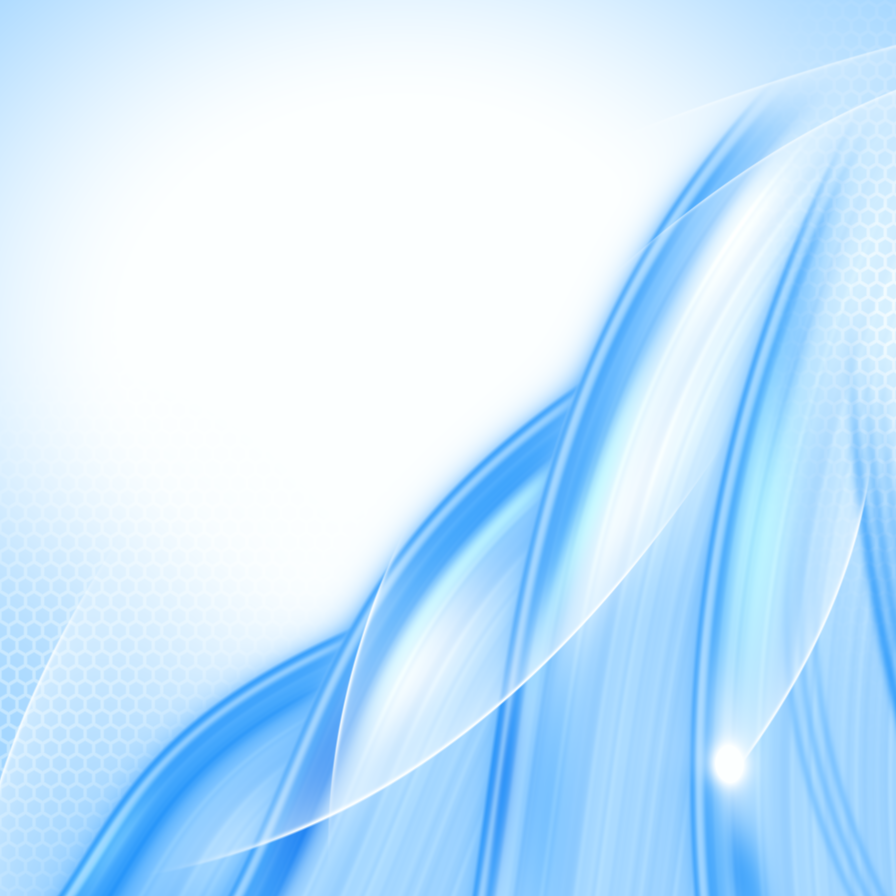
Write a Shadertoy shader that draws this background.

```glsl
// Draws translucent blue silk folds sweeping over a white glow with honeycomb corners.
#define WHITE vec3(0.99, 1.0, 1.0)
#define PALE vec3(0.84, 0.94, 1.0)
#define SKY vec3(0.64, 0.84, 1.0)
#define AZURE vec3(0.40, 0.72, 1.0)
#define BLUE vec3(0.13, 0.58, 0.98)
#define DEEP vec3(0.08, 0.47, 0.94)
#define CYAN vec3(0.72, 0.97, 1.0)
#define HEX_SIZE 0.019
#define SHEEN 0.10

float hash(float n) { return fract(sin(n * 127.1) * 4375.85); }

float noise(float x) {
    float f = fract(x);
    return mix(hash(floor(x)), hash(floor(x) + 1.0), f * f * (3.0 - 2.0 * f));
}

// Approximate distance to the right of the cubic x = k(y)
float curve(vec2 p, vec4 k) {
    float x = k.x + p.y * (k.y + p.y * (k.z + p.y * k.w));
    float slope = k.y + p.y * (2.0 * k.z + 3.0 * p.y * k.w);
    return (p.x - x) / sqrt(1.0 + slope * slope);
}

float band(float d, float center, float width) {
    float t = (d - center) / width;
    return exp(-t * t);
}

// Soft ellipse whose long axis points along an angle in degrees
float blob(vec2 p, vec2 center, float degrees, vec2 radii) {
    float a = radians(degrees);
    vec2 q = p - center;
    q = vec2(dot(q, vec2(cos(a), sin(a))), dot(q, vec2(-sin(a), cos(a)))) / radii;
    return exp(-dot(q, q));
}

float honeycomb(vec2 p) {
    vec2 s = vec2(1.0, 1.732);
    vec2 q = p / HEX_SIZE;
    vec2 a = mod(q, s) - 0.5 * s, b = mod(q - 0.5 * s, s) - 0.5 * s;
    vec2 g = abs(dot(a, a) < dot(b, b) ? a : b);
    return smoothstep(0.33, 0.47, max(g.x, dot(g, vec2(0.5, 0.866))));
}

// Lay a shaded fold over the layers behind it, with a layered rim
vec3 layFold(vec3 behind, vec3 silk, float d, float fade) {
    behind = mix(behind, AZURE, 0.65 * fade * exp(min(d, 0.0) / 0.011));
    silk += SHEEN * (noise(d * 95.0) + noise(d * 210.0) - 1.0) * vec3(1.0, 0.6, 0.1);
    silk = mix(silk, BLUE, 0.65 * band(d, 0.003, 0.005));
    silk = mix(silk, SKY, 0.7 * band(d, 0.011, 0.004));
    silk = mix(silk, BLUE, 0.55 * band(d, 0.019, 0.005));
    return mix(behind, silk, fade * smoothstep(-0.003, 0.003, d));
}

// Glassy sheet: bright thin edge fading inward
vec3 veil(vec3 col, float d, float width, float strength) {
    float inside = smoothstep(-0.0015, 0.0015, d);
    float glow = 0.65 * exp(-max(d, 0.0) / width) + 0.6 * band(d, 0.001, 0.0025);
    return mix(col, WHITE, clamp(strength * inside * glow, 0.0, 1.0));
}

void mainImage(out vec4 fragColor, in vec2 fragCoord) {
    vec2 p = fragCoord / iResolution.xy;

    // Background glow and honeycomb
    float r = length((p - vec2(0.45, 0.61)) / vec2(0.46, 0.40));
    vec3 col = mix(WHITE, vec3(0.58, 0.81, 1.0), smoothstep(0.65, 1.75, r));
    float cells = honeycomb(p);
    float corner = blob(p, vec2(0.0, 0.2), 0.0, vec2(0.22, 0.20));
    col = mix(col, mix(SKY, PALE, cells), 0.6 * corner);
    col = veil(col, curve(p, vec4(-0.032, 0.165, 0.62, 0.0)), 0.07, 0.7 * smoothstep(0.42, 0.25, p.y));

    // Lower left fold
    float d = curve(p, vec4(0.065, 0.677, -1.12, 8.5));
    vec3 silk = mix(AZURE, BLUE, 0.9 * band(d, 0.040, 0.025));
    silk = mix(silk, SKY, 0.9 * blob(p, vec2(0.24, 0.05), 50.0, vec2(0.12, 0.045)));
    silk = mix(silk, CYAN, 0.8 * blob(p, vec2(0.11, 0.045), 55.0, vec2(0.09, 0.012)));
    col = layFold(col, silk, d, 1.0);

    // Middle fold
    d = curve(p, vec4(0.254, 0.5205, -0.763, 1.848));
    silk = mix(SKY, AZURE, blob(p, vec2(0.55, 0.42), 60.0, vec2(0.13, 0.05)));
    silk = mix(silk, BLUE, 0.85 * band(d, 0.036, 0.017));
    silk = mix(silk, CYAN, 0.75 * band(d, 0.066, 0.011) * smoothstep(0.1, 0.3, p.y));
    silk = mix(silk, WHITE, 0.85 * blob(p, vec2(0.47, 0.25), 55.0, vec2(0.13, 0.038)));
    silk = mix(silk, DEEP, 0.85 * blob(p, vec2(0.35, 0.12), 68.0, vec2(0.12, 0.025)));
    col = layFold(col, silk, d, 1.0);

    // Tall central fold
    d = curve(p, vec4(0.527, 0.149, -0.1224, 0.396));
    silk = mix(SKY, PALE, smoothstep(0.30, 0.55, p.y));
    silk = mix(silk, AZURE, 0.8 * blob(p, vec2(0.61, 0.10), 85.0, vec2(0.18, 0.03)));
    silk = mix(silk, BLUE, 0.9 * band(d, 0.034, 0.020) * smoothstep(0.20, 0.38, p.y));
    silk = mix(silk, AZURE, 0.85 * blob(p, vec2(0.745, 0.67), 61.0, vec2(0.16, 0.026)));
    silk = mix(silk, CYAN, 0.9 * blob(p, vec2(0.655, 0.42), 70.0, vec2(0.15, 0.014)));
    silk = mix(silk, WHITE, 0.85 * blob(p, vec2(0.71, 0.45), 66.0, vec2(0.15, 0.028)));
    silk = mix(silk, WHITE, 0.8 * blob(p, vec2(0.82, 0.72), 60.0, vec2(0.16, 0.04)));
    silk = mix(silk, DEEP, 0.85 * blob(p, vec2(0.56, 0.14), 83.0, vec2(0.13, 0.014)));
    col = layFold(col, silk, d, smoothstep(0.93, 0.76, p.y));

    // Right fold and its narrow strands
    d = curve(p, vec4(0.775, -0.077, 0.28, 0.0486));
    silk = mix(SKY, BLUE, 0.6 * band(d, 0.027, 0.012));
    silk = mix(silk, CYAN, 0.8 * blob(p, vec2(0.85, 0.42), 83.0, vec2(0.19, 0.032)));
    silk = mix(silk, AZURE, 0.8 * blob(p, vec2(0.897, 0.66), 76.0, vec2(0.14, 0.013)));
    silk = mix(silk, BLUE, 0.8 * blob(p, vec2(0.83, 0.03), 102.0, vec2(0.11, 0.022)));
    silk = mix(silk, PALE, blob(p, vec2(0.99, 0.70), 85.0, vec2(0.25, 0.06)));
    col = layFold(col, silk, d, smoothstep(0.90, 0.68, p.y));
    float inner = curve(p, vec4(0.95, -0.47, 0.77, 0.0));
    float outer = curve(p, vec4(1.063, -0.343, 0.26, 0.0));
    for (float i = 0.0; i < 3.0; i++) {
        float offset = 0.016 * i;
        col = mix(col, AZURE, 0.6 * band(inner, offset, 0.005) * smoothstep(0.45, 0.15, p.y));
        col = mix(col, BLUE, (0.8 - 0.2 * i) * band(outer, offset, 0.007) * smoothstep(0.68, 0.42, p.y));
    }
    float mesh = blob(p, vec2(1.0, 0.68), 90.0, vec2(0.27, 0.09));
    col = mix(col, mix(PALE, WHITE, cells), 0.65 * mesh);

    // Glass arcs crossing the folds
    float t = p.x - 0.2;
    float sweep = (p.y - 0.03 - t * (0.2265 + t * (0.629 + t * 0.467))) * 0.75;
    float left = curve(p, vec4(0.3677, -0.066, 0.66, 0.0));
    col = veil(col, sweep, 0.055, 0.8 * smoothstep(0.15, 0.36, p.x) * smoothstep(0.82, 0.68, p.x));
    col = veil(col, left, 0.022, 0.75 * smoothstep(0.42, 0.32, p.y) * smoothstep(-0.05, 0.08, sweep));
    col = veil(col, -curve(p, vec4(0.7008, 0.9972, -0.9, 0.0)), 0.035,
               0.75 * smoothstep(0.50, 0.40, p.y) * smoothstep(0.12, 0.18, p.y));
    t = 1.0 - p.x;
    float high = smoothstep(0.34, 0.20, t);
    col = veil(col, 0.90 - t * (0.4 + 0.8 * t) - p.y, 0.05, 0.5 * high);
    col = veil(col, 0.95 - t * (0.27 + 0.2 * t) - p.y, 0.03, 0.4 * high);

    // Sparkle
    vec2 spark = p - vec2(0.814, 0.147);
    float flare = exp(-dot(spark, spark) / 0.0005) + 0.6 * blob(p, vec2(0.814, 0.15), 95.0, vec2(0.09, 0.022));
    col = mix(col, WHITE, min(flare, 1.0));

    fragColor = vec4(clamp(col, 0.0, 1.0), 1.0);
}
```
